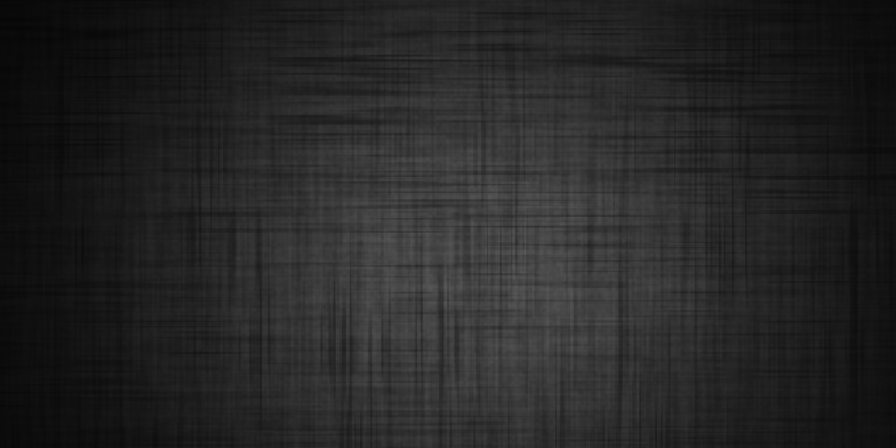
Reproduce this texture procedurally as a WebGL 2 fragment shader.

```glsl
#version 300 es
precision highp float;
// Dark woven linen with fine crossing threads under a soft off-centre glow.

uniform vec2 u_resolution;
out vec4 fragColor;

#define GLOW_CENTER vec2(1.07, 0.42)
#define GLOW_RADIUS vec2(0.76, 0.65)
#define GLOW_PEAK 0.27
#define EDGE_LEVEL 0.016
#define THREAD_DEPTH 0.40
#define SCRATCH_DEPTH 0.25
#define MOTTLE_DEPTH 0.20
#define THREAD_OCTAVES 3

float hash(vec2 cell) {
    vec3 q = fract(vec3(cell.xyx) * vec3(0.1031, 0.1030, 0.0973));
    q += dot(q, q.yzx + 33.33);
    return fract((q.x + q.y) * q.z);
}

float noise(vec2 p) {
    vec2 cell = floor(p);
    vec2 f = fract(p);
    f = f * f * (3.0 - 2.0 * f);
    float low = mix(hash(cell), hash(cell + vec2(1.0, 0.0)), f.x);
    float high = mix(hash(cell + vec2(0.0, 1.0)), hash(cell + 1.0), f.x);
    return mix(low, high, f.y);
}

// Layered streaks running along the first axis, centred on zero.
float threads(vec2 p, float seed) {
    vec2 frequency = vec2(3.0, 46.0);
    float sum = 0.0;
    float weight = 0.24;
    for (int i = 0; i < THREAD_OCTAVES; i++) {
        sum += weight * (noise(p * frequency + seed) - 0.5);
        frequency *= vec2(1.7, 2.0);
        weight *= 1.3;
        seed += 37.0;
    }
    return sum;
}

// Thin dark lines that fade in and out along their length.
float scratches(vec2 p, float seed) {
    float line = smoothstep(0.55, 0.95, noise(p * vec2(4.5, 170.0) + seed));
    float patchiness = smoothstep(0.25, 0.75, noise(p * vec2(4.0, 9.0) + seed + 61.0));
    return line * mix(0.35, 1.0, patchiness);
}

void main() {
    vec2 uv = gl_FragCoord.xy / u_resolution;
    vec2 p = vec2(uv.x * 2.0, uv.y);

    // Broad light falling off towards every border
    vec2 offset = (p - GLOW_CENTER) / GLOW_RADIUS;
    float light = EDGE_LEVEL + GLOW_PEAK * exp(-dot(offset, offset));

    // Weft dominates the top, warp the bottom and the sides
    float topBias = smoothstep(0.30, 0.85, uv.y);
    float sideBias = smoothstep(0.25, 0.85, abs(p.x - GLOW_CENTER.x));
    float weftWeight = mix(0.75, 1.25, topBias);
    float warpWeight = mix(1.15, 0.60, topBias * (1.0 - 0.6 * sideBias));

    float weave = weftWeight * threads(p, 11.0) + warpWeight * threads(p.yx, 173.0);
    float scratch = weftWeight * scratches(p, 307.0) + warpWeight * scratches(p.yx, 419.0);

    // Fine fibre grain and small worn patches
    float mottle = 0.6 * noise(p * 130.0) + 0.4 * noise(p * 38.0 + 83.0) - 0.5;

    float cloth = 1.0 + THREAD_DEPTH * weave + MOTTLE_DEPTH * mottle;
    cloth *= 1.0 - SCRATCH_DEPTH * min(scratch, 1.3);
    fragColor = vec4(vec3(clamp(light * cloth, 0.0, 1.0)), 1.0);
}
```
